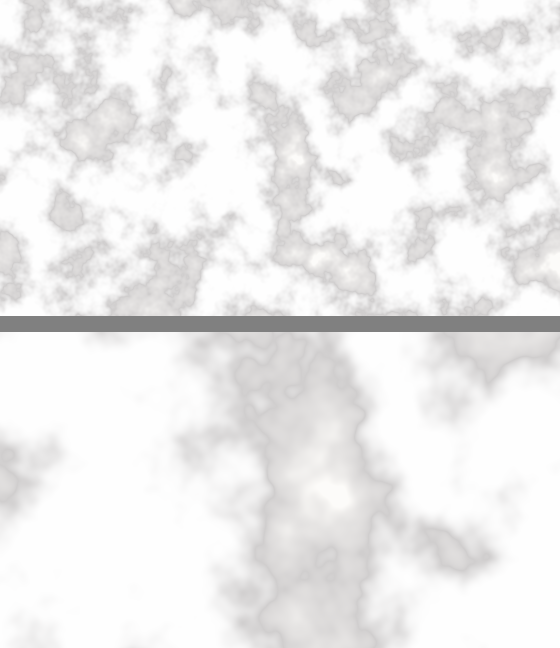
Top: the whole. Bottom: its middle third, enlarged.
This texture is drawn by a Shadertoy shader. Its source:

```glsl
#define CELLS_PER_HEIGHT 4.6
#define OCTAVES 5
#define GAIN 0.54
#define CREASE_LEVEL 0.20
#define HALO_WIDTH 0.46
#define RIM_WIDTH 0.07
#define CORE_WIDTH 0.50
#define CREASE_COLOR vec3(0.815, 0.807, 0.807)
#define VEIN_COLOR vec3(0.872, 0.864, 0.862)
#define CORE_COLOR vec3(0.990, 0.985, 0.975)
#define CLOUD_COLOR vec3(0.998)

// Unit gradient for a lattice point
vec2 latticeGradient(vec2 cell) {
    vec3 p = fract(cell.xyx * vec3(0.1031, 0.1030, 0.0973));
    p += dot(p, p.yzx + 33.33);
    float angle = 6.28319 * fract((p.x + p.y) * p.z);
    return vec2(cos(angle), sin(angle));
}

float gradientNoise(vec2 p) {
    vec2 cell = floor(p);
    vec2 f = fract(p);
    vec2 blend = f * f * f * (f * (f * 6.0 - 15.0) + 10.0);
    vec2 right = vec2(1.0, 0.0);
    vec2 up = vec2(0.0, 1.0);
    float a = dot(latticeGradient(cell), f);
    float b = dot(latticeGradient(cell + right), f - right);
    float c = dot(latticeGradient(cell + up), f - up);
    float d = dot(latticeGradient(cell + 1.0), f - 1.0);
    return mix(mix(a, b, blend.x), mix(c, d, blend.x), blend.y);
}

// Layered noise, each octave rotated to hide the lattice
float fbm(vec2 p) {
    const mat2 turn = mat2(0.8, 0.6, -0.6, 0.8);
    float sum = 0.0;
    float amplitude = 1.0;
    for (int i = 0; i < OCTAVES; i++) {
        sum += amplitude * gradientNoise(p);
        p = turn * p * 2.0 + 17.3;
        amplitude *= GAIN;
    }
    return sum;
}

// Soft halo outside the crease, dark rim and pale core inside
vec3 marbleColor(float height) {
    float depth = height - CREASE_LEVEL;
    float halo = clamp(-depth / HALO_WIDTH, 0.0, 1.0);
    vec3 outside = mix(CREASE_COLOR, CLOUD_COLOR, halo * (2.0 - halo));
    float rim = 1.0 - exp(-max(depth, 0.0) / RIM_WIDTH);
    float core = clamp(depth / CORE_WIDTH, 0.0, 1.0);
    vec3 inside = mix(mix(CREASE_COLOR, VEIN_COLOR, rim), CORE_COLOR, core * core);
    float edge = max(fwidth(depth), 0.001);
    return mix(outside, inside, smoothstep(-edge, edge, depth));
}

void mainImage(out vec4 fragColor, in vec2 fragCoord) {
    vec2 uv = fragCoord / iResolution.y;
    float height = fbm(uv * CELLS_PER_HEIGHT + vec2(41.2, 23.7));
    fragColor = vec4(marbleColor(height), 1.0);
}
```
